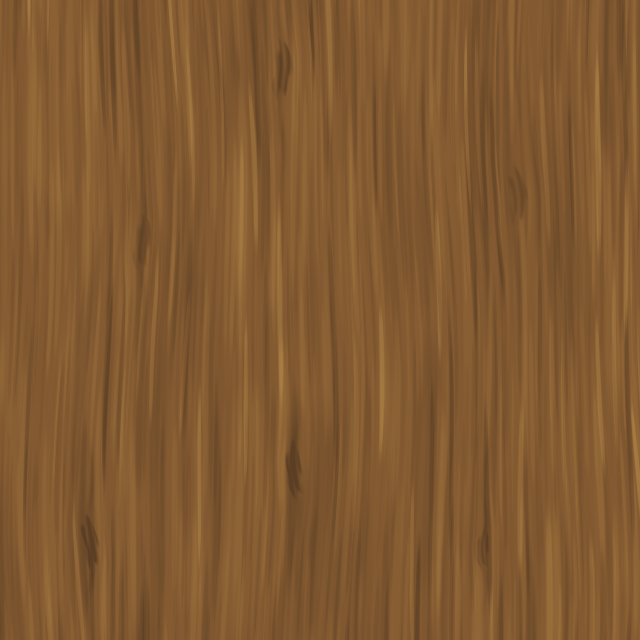
Reproduce this texture procedurally as a three.js fragment shader.

```glsl
// Painted brown wood: layered vertical grain strokes, pale and dark accents, small knots.
varying vec2 vUv;

const vec3 MID_WOOD = vec3(0.514, 0.351, 0.191);
const vec3 LIGHT_WOOD = vec3(0.660, 0.492, 0.262);
const vec3 DARK_WOOD = vec3(0.355, 0.245, 0.140);

// Stroke grids: columns across, rows up
const vec2 HAIR_GRID = vec2(150.0, 3.4);
const vec2 FINE_GRID = vec2(96.0, 2.4);
const vec2 MEDIUM_GRID = vec2(52.0, 1.9);
const vec2 BROAD_GRID = vec2(19.0, 1.6);
const vec2 PALE_GRID = vec2(40.0, 2.7);
const vec2 SHADE_GRID = vec2(44.0, 2.0);

const float HAIR_TONE = 0.25;
const float FINE_TONE = 0.34;
const float MEDIUM_TONE = 0.31;
const float BROAD_TONE = 0.23;
const float PALE_TONE = 0.68;
const float SHADE_TONE = 0.55;

const vec2 KNOT_GRID = vec2(3.0, 2.0);
const vec2 KNOT_SIZE = vec2(0.014, 0.052);
const float KNOT_TONE = 0.95;

float hash(vec2 p) {
  p = fract(p * vec2(0.1031, 0.1137));
  p += dot(p, p.yx + 33.33);
  return fract((p.x + p.y) * p.x * 47.0);
}

// Slow sideways drift of the grain
float drift(vec2 p) {
  return 0.008 * sin(4.5 * p.y + 4.0 * p.x + 0.6)
       + 0.003 * sin(10.0 * p.y - 9.0 * p.x);
}

// Sum of tapered strokes, one per kept cell, each with a tone within toneRange
float strokes(vec2 p, vec2 grid, float width, float keep, vec2 toneRange, float seed) {
  float sum = 0.0;
  float home = floor(p.x * grid.x);
  for (int i = -1; i <= 1; i++) {
    float column = home + float(i);
    float y = p.y * grid.y + 7.0 * hash(vec2(column + 20.0, seed));
    vec2 id = vec2(column + 20.0, floor(y) + 5.0) + seed * 3.7;
    float pick = hash(id + 11.3);
    float tone = mix(toneRange.x, toneRange.y, hash(id + 29.1));
    float reach = mix(0.36, 0.5, hash(id + 47.9));
    float along = (fract(y) - 0.5) / reach;
    float bend = (hash(id + 61.7) - 0.5) * 0.4 * along;
    float center = column + 0.2 + 0.6 * hash(id + 83.2) + bend;
    float taper = sqrt(max(1.0 - along * along, 0.0));
    float halfWidth = width * mix(0.5, 1.0, hash(id + 97.4)) * taper + 0.001;
    float across = abs(p.x * grid.x - center) / halfWidth;
    float body = 1.0 - smoothstep(0.4, 1.0, across);
    float fade = 1.0 - smoothstep(0.6, 1.0, abs(along));
    sum += tone * body * fade * step(pick, keep);
  }
  return sum;
}

// Darkness of the knots in x, sideways push of the grain around them in y
vec2 knots(vec2 p) {
  vec2 result = vec2(0.0);
  for (int i = 0; i < 6; i++) {
    float n = float(i);
    vec2 cell = vec2(mod(n, KNOT_GRID.x), floor(n / KNOT_GRID.x));
    vec2 jitter = vec2(hash(cell + 3.1), hash(cell + 17.6));
    vec2 d = p - (cell + 0.15 + 0.7 * jitter) / KNOT_GRID;
    vec2 q = d / (KNOT_SIZE * mix(0.65, 1.1, hash(cell + 41.3)));
    q.x += 0.3 * sin(2.2 * q.y + n);
    float r = length(q);
    float core = 1.0 - smoothstep(0.6, 1.05, r + 0.12 * sin(7.0 * q.y + 5.0 * q.x));
    float streaks = 0.72 + 0.28 * sin(8.0 * q.x + 2.0 * q.y + n);
    float tail = 0.45 * exp(-7.0 * q.x * q.x - 0.14 * q.y * q.y);
    float strength = mix(0.6, 1.0, hash(cell + 59.8));
    result.x += strength * max(core * streaks, tail);
    result.y -= 0.35 * d.x * exp(-0.3 * r * r);
  }
  return result;
}

void main() {
  vec2 knot = knots(vUv);
  vec2 p = vUv + vec2(drift(vUv) + knot.y, 0.0);
  vec2 anyTone = vec2(-1.0, 1.0);

  // Overall grain, broad to fine
  float tone = BROAD_TONE * strokes(p, BROAD_GRID, 0.8, 1.0, anyTone, 1.0);
  tone += MEDIUM_TONE * strokes(p, MEDIUM_GRID, 0.75, 1.0, anyTone, 2.0);
  tone += FINE_TONE * strokes(p, FINE_GRID, 0.75, 1.0, anyTone, 3.0);
  tone += HAIR_TONE * strokes(p, HAIR_GRID, 0.7, 1.0, anyTone, 6.0);

  // Sparse accents
  tone += PALE_TONE * strokes(p, PALE_GRID, 0.26, 0.27, vec2(0.3, 1.0), 4.0);
  tone -= SHADE_TONE * strokes(p, SHADE_GRID, 0.32, 0.27, vec2(0.3, 1.0), 5.0);
  tone -= KNOT_TONE * knot.x;

  tone = clamp(tone, -1.0, 1.0);
  vec3 color = mix(MID_WOOD, LIGHT_WOOD, max(tone, 0.0));
  color = mix(color, DARK_WOOD, max(-tone, 0.0));
  gl_FragColor = vec4(color, 1.0);
}
```
